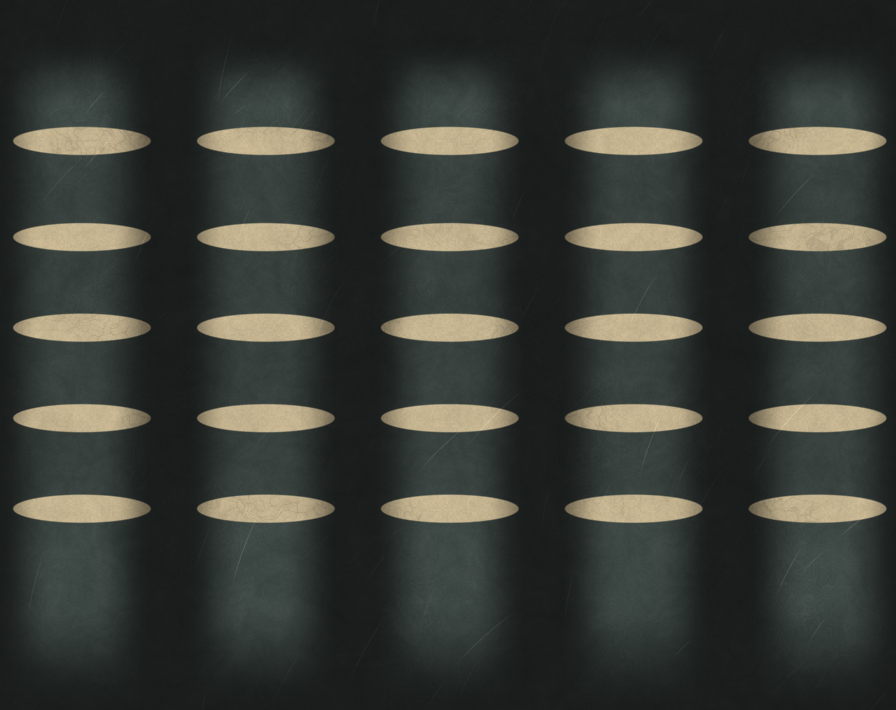
Give the GLSL for this pattern, as a Shadertoy shader.

```glsl
// Five soft columns of light on dark worn metal, crossed by five rows of tan ovals.
#define GRID 5.0
#define PITCH vec2(0.2590, 0.1275)
#define FIRST vec2(0.1155, 0.2835)
#define OVAL_RADIUS vec2(0.0970, 0.0198)
#define TOP_ROW_LIFT 0.008
#define LIGHT_DRIFT 0.005
#define WEAR 1.0
#define DARK vec3(0.098, 0.112, 0.108)
#define GLOW vec3(0.238, 0.278, 0.262)
#define TAN_LIT vec3(0.765, 0.700, 0.560)
#define TAN_SHADE vec3(0.360, 0.325, 0.255)

vec2 hash2(vec2 p) {
    vec3 q = fract(p.xyx * vec3(0.1031, 0.1030, 0.0973));
    q += dot(q, q.yzx + 33.33);
    return fract((q.xx + q.yz) * q.zy);
}

// Distances to the nearest and second nearest cell points
vec2 cellular(vec2 p) {
    vec2 cell = floor(p), nearest = vec2(9.0);
    for (int j = -1; j <= 1; j++)
    for (int i = -1; i <= 1; i++) {
        vec2 c = cell + vec2(i, j);
        float d = length(c + hash2(c + 50.0) - p);
        nearest = d < nearest.x ? vec2(d, nearest.x) : vec2(nearest.x, min(nearest.y, d));
    }
    return nearest;
}

// Layered sines, used to bend the cells and to vary the wear
vec2 wobble(vec2 p) {
    vec2 w = vec2(0.0);
    for (float k = 1.0; k < 5.0; k++) {
        p = mat2(0.8, 0.6, -0.6, 0.8) * p * 1.7 + k;
        w += sin(p.yx + 1.3 * sin(p)) / k;
    }
    return w * 0.5;
}

// Short slanted strokes, at most one per cell
float scratches(vec2 p, float density, float seed) {
    vec2 g = p * density, cell = floor(g);
    float sum = 0.0;
    float width = max(0.0010, 0.7 / iResolution.y) * density;
    for (int j = -1; j <= 1; j++)
    for (int i = -1; i <= 1; i++) {
        vec2 c = cell + vec2(i, j);
        vec2 a = hash2(c + seed), b = hash2(c + seed + 71.0);
        float angle = 1.05 + 0.8 * (b.x - 0.5);
        vec2 dir = vec2(cos(angle), sin(angle));
        vec2 q = g - c - a;
        float halfLength = 0.15 + 0.45 * b.y;
        float along = dot(q, dir);
        float across = dot(q, vec2(-dir.y, dir.x)) + 0.12 * along * along;
        float stroke = smoothstep(width * 1.6, 0.0, abs(across));
        float taper = smoothstep(halfLength, halfLength * 0.3, abs(along));
        sum += stroke * taper * smoothstep(0.45, 1.0, fract(a.x * 7.0 + b.y * 5.0));
    }
    return sum;
}

// Signed distance to an ellipse, accurate near its rim
float ellipse(vec2 q, vec2 r) {
    float k = length(q / r);
    return k * (k - 1.0) / max(length(q / (r * r)), 1e-4);
}

void mainImage(out vec4 fragColor, in vec2 fragCoord) {
    vec2 p = fragCoord / iResolution.y;
    float pixel = 1.0 / iResolution.y;

    // Repeats, with the top row set slightly higher
    vec2 id = clamp(floor((p - FIRST) / PITCH + 0.5), 0.0, GRID - 1.0);
    vec2 q = p - FIRST - id * PITCH;
    q.y -= TOP_ROW_LIFT * step(GRID - 1.5, id.y);

    // Wear: large smudges, fine mottling, cell rims and strokes
    vec2 bend = wobble(p * 9.0);
    vec2 coarse = cellular(p * 13.0 + bend);
    vec2 fine = cellular(p * 46.0 + 1.4 * wobble(p * 25.0));
    float patches = smoothstep(0.1, 0.8, bend.x + 0.4 * bend.y + 0.2);
    float mottle = 0.55 * (0.5 - coarse.x) + 0.45 * (0.5 - fine.x);
    float rims = smoothstep(0.16, 0.0, fine.y - fine.x) * patches;
    float strokes = 0.6 * scratches(p, 9.0, 3.0) + 0.5 * scratches(p, 17.0, 19.0) * patches;
    float grain = hash2(floor(p * 406.0)).x - 0.5;

    // Column light, faded at both ends and dimmer between the rows
    float offset = abs(q.x - LIGHT_DRIFT * (id.x - 0.5 * (GRID - 1.0)));
    float fade = smoothstep(0.0, 0.16, p.y) * smoothstep(0.945, 0.845, p.y);
    float middle = smoothstep(0.22, 0.34, p.y) * smoothstep(0.86, 0.74, p.y);
    float light = smoothstep(0.108, 0.026, offset) * fade * (1.0 - 0.16 * middle);

    vec3 color = mix(DARK, GLOW, light);
    float exposure = 0.35 + 0.65 * light;
    color += WEAR * exposure * (0.055 * mottle + 0.022 * rims + 0.015 * grain);
    color += WEAR * exposure * strokes * vec3(0.13, 0.14, 0.12);

    // Ovals, shaded toward their tips
    float ovalLight = smoothstep(0.122, 0.050, offset);
    vec3 oval = mix(TAN_SHADE, TAN_LIT, ovalLight);
    oval *= 1.0 + WEAR * (0.10 * mottle - 0.07 * rims + 0.05 * grain - 0.03 * patches);
    oval += WEAR * strokes * vec3(0.10, 0.10, 0.09);
    float cover = smoothstep(pixel, -pixel, ellipse(q, OVAL_RADIUS));
    color = mix(color, oval, cover);

    fragColor = vec4(clamp(color, 0.0, 1.0), 1.0);
}
```
